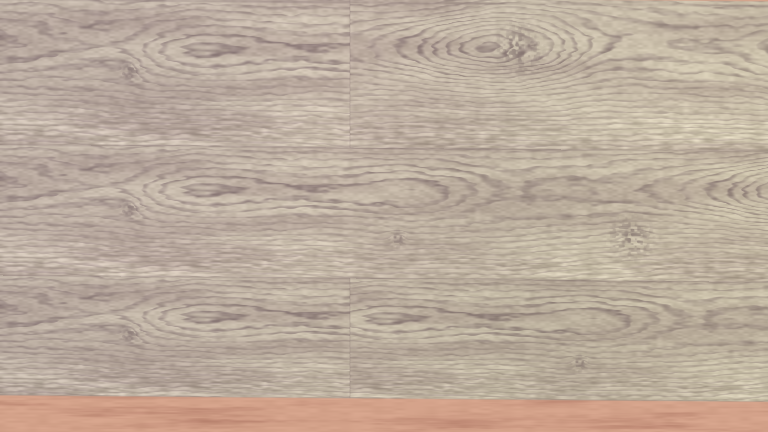
This texture is drawn by a WebGL 1 fragment shader. Its source:

```glsl
precision highp float;
// Three rows of pale oak planks sharing one grain print, above a reddish wood strip.

uniform vec2 u_resolution;

// Layout, in canvas heights
const float STRIP_TOP = 0.085;
const float TILT = 0.0085;
const float FLOOR_HEIGHT = 0.927;
const vec2 ROW_CURVE = vec2(3.75, -0.52);  // rows shrink towards the bottom
const float JOINT_X = 0.81;
const float SHIFT_TOP = 0.718;             // print offset right of the joint
const float SHIFT_BOTTOM = -0.421;
const float PLANK_HEIGHT = 0.31;
const float SEAM = 0.0022;

// Grain, in print space: x in canvas heights, y from 0 to 1 over a plank
const float HEART = 0.70;
const float RING_COUNT = 27.0;
const vec2 EYE = vec2(1.80, 0.70);
const vec2 EYE_SCALE = vec2(4.4, 4.4);
const vec3 KNOT_A = vec3(0.30, 0.54, 0.020);  // x, y, radius
const vec3 KNOT_B = vec3(0.92, 0.32, 0.018);
const vec3 KNOT_C = vec3(1.46, 0.34, 0.042);
const vec3 KNOT_D = vec3(1.92, 0.70, 0.042);

const vec3 OAK_LIGHT = vec3(0.79, 0.75, 0.685);
const vec3 OAK_MID = vec3(0.705, 0.65, 0.605);
const vec3 OAK_DARK = vec3(0.53, 0.465, 0.46);
const vec3 RED_LIGHT = vec3(0.83, 0.635, 0.54);
const vec3 RED_DARK = vec3(0.74, 0.53, 0.45);

float hash(vec2 p) {
  return fract(sin(dot(p, vec2(127.1, 311.7))) * 43758.5453);
}

float noise(vec2 p) {
  vec2 i = floor(p);
  vec2 f = fract(p);
  f = f * f * (3.0 - 2.0 * f);
  return mix(mix(hash(i), hash(i + vec2(1.0, 0.0)), f.x),
             mix(hash(i + vec2(0.0, 1.0)), hash(i + 1.0), f.x), f.y);
}

float fbm(vec2 p) {
  float sum = 0.0;
  float gain = 0.53;
  for (int i = 0; i < 4; i++) {
    sum += gain * noise(p);
    p = p * 2.03 + 17.3;
    gain *= 0.5;
  }
  return sum;
}

float knot(vec2 b, vec3 k) {
  vec2 d = (b - k.xy) * vec2(1.0, PLANK_HEIGHT) / k.z;
  return exp(-dot(d, d));
}

// Growth-ring height; its contours form the grain lines
float ringField(vec2 b, float knots) {
  float d = b.y - HEART + 0.12 * (noise(vec2(b.x * 1.8, 3.7)) - 0.5);
  float rings = RING_COUNT * sqrt(d * d + 0.012);
  float heart = exp(-d * d * 22.0);
  rings += (2.0 + 3.0 * heart) * noise(vec2(b.x * 4.2 + 5.0, b.y * 1.6));
  rings += 0.6 * noise(b * vec2(11.0, 13.0));
  rings += 0.4 * noise(b * vec2(40.0, 46.0));
  vec2 e = (b - EYE) * EYE_SCALE;
  return rings - 5.0 * exp(-dot(e, e)) + 1.2 * knots;
}

vec3 oak(vec2 b) {
  float knots = knot(b, KNOT_A) + knot(b, KNOT_B) + knot(b, KNOT_C) + knot(b, KNOT_D);
  float ring = fract(ringField(b, knots));
  float late = smoothstep(0.42, 0.78, ring) * (1.0 - smoothstep(0.82, 1.0, ring));
  float heart = exp(-pow((b.y - HEART) / 0.2, 2.0));
  float pores = noise(b * vec2(42.0, 62.0));
  float fibres = noise(b * vec2(85.0, 70.0) + 31.0);
  float patches = fbm(b * vec2(3.0, 7.0) + 9.0);

  vec3 col = mix(OAK_MID, OAK_LIGHT, smoothstep(0.2, 0.8, patches));
  float ink = late * (0.18 + 0.5 * pores) * (0.7 + 0.3 * heart);
  ink += heart * late * 0.3 * smoothstep(0.45, 0.75, noise(b * vec2(12.0, 10.0)));
  col = mix(col, OAK_DARK, min(ink, 0.9));

  // Broken fibres all over, short flecks along the lower edge, speckled knots
  col += 0.075 * (fibres - 0.5);
  float edge = 1.0 - smoothstep(0.12, 0.42, b.y);
  col += 0.15 * edge * (pores - 0.45);
  float speckle = smoothstep(0.3, 0.75, noise(b * vec2(140.0, 55.0)));
  return mix(col, OAK_DARK * 0.94, min(knots, 1.0) * 0.7 * speckle);
}

vec3 redWood(vec2 p) {
  float grain = fbm(p * vec2(4.0, 75.0));
  vec3 col = mix(RED_LIGHT, RED_DARK, smoothstep(0.4, 0.9, grain));
  return col + 0.04 * (noise(p * vec2(40.0, 210.0)) - 0.5);
}

void main() {
  vec2 p = gl_FragCoord.xy / u_resolution.y;
  float px = 1.0 / u_resolution.y;
  float t = p.y - STRIP_TOP + TILT * p.x;

  // Plank rows and their place in the shared print
  float rowPos = t * (ROW_CURVE.x + ROW_CURVE.y * t);
  float row = clamp(floor(rowPos), 0.0, 2.0);
  float v = rowPos - row;
  float shift = row < 0.5 ? SHIFT_BOTTOM : (row > 1.5 ? SHIFT_TOP : 0.0);
  vec3 col = oak(vec2(p.x + step(JOINT_X, p.x) * shift, v));

  // Seams, with wear along the long ones
  float rowSeam = min(v, abs(1.0 - v)) * PLANK_HEIGHT;
  float wear = 0.1 + 0.45 * noise(vec2(p.x * 9.0, row * 7.0));
  col = mix(col, OAK_DARK, wear * (1.0 - smoothstep(0.0, SEAM + px, rowSeam)));
  float jointLine = 1.0 - smoothstep(0.0, SEAM * 0.5 + px, abs(p.x - JOINT_X));
  col = mix(col, OAK_DARK, 0.2 * jointLine * step(0.01, abs(shift)));

  // Uneven light: cooler at the upper left, warmer at the lower right
  float warm = smoothstep(-0.4, 1.6, p.x - p.y * 0.6);
  col *= mix(vec3(1.0, 0.985, 1.0), vec3(1.01, 1.015, 0.975), warm);
  col *= 0.97 + 0.06 * noise(p * 2.5) + 0.04 * (hash(vec2(row, 4.0)) - 0.5);

  // Reddish strip below and sliver above
  float floorMask = smoothstep(-px, px, t) * (1.0 - smoothstep(-px, px, t - FLOOR_HEIGHT));
  gl_FragColor = vec4(mix(redWood(p), col, floorMask), 1.0);
}
```
